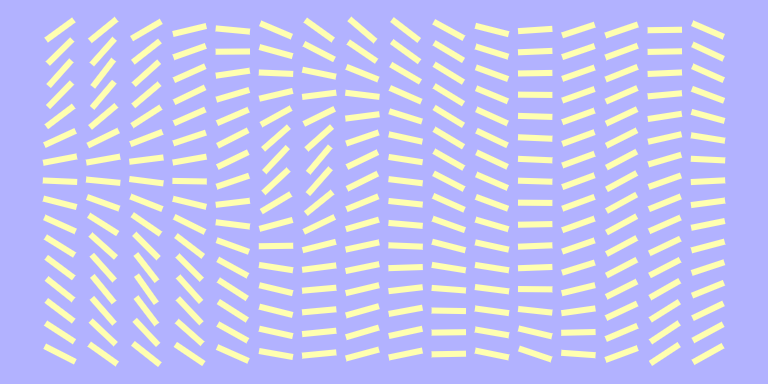
Write a Shadertoy shader that draws this pattern.

```glsl
float bump(vec2 p, vec2 center, vec2 radius, float degrees) {
    vec2 d = (p - center) / radius;
    return degrees * exp(-dot(d, d));
}

// Smooth tilt field, in degrees, over columns and rows counted from the top
float tilt(vec2 p) {
    float a = bump(p, vec2(0.8, 2.2), vec2(2.6, 4.0), 54.0);
    a += bump(p, vec2(1.9, 12.0), vec2(3.2, 5.0), -55.0);
    a += bump(p, vec2(5.7, 6.4), vec2(2.1, 3.4), 58.0);
    a += bump(p, vec2(6.5, -0.3), vec2(2.6, 3.0), -38.0);
    a += bump(p, vec2(9.3, 5.5), vec2(2.2, 6.0), -38.0);
    a += bump(p, vec2(13.0, 5.0), vec2(2.5, 11.0), 35.0);
    a += bump(p, vec2(15.5, 1.5), vec2(2.0, 5.5), -44.0);
    a += bump(p, vec2(14.5, 15.3), vec2(1.8, 4.0), 23.0);
    a += bump(p, vec2(11.2, 15.5), vec2(1.5, 3.0), -27.0);
    a += bump(p, vec2(7.1, 13.5), vec2(1.8, 4.0), 22.0);
    return a;
}

float boxDistance(vec2 p, vec2 halfSize) {
    vec2 d = abs(p) - halfSize;
    return length(max(d, 0.0)) + min(max(d.x, d.y), 0.0);
}

void mainImage(out vec4 fragColor, in vec2 fragCoord) {
    vec2 uv = fragCoord / iResolution.y;
    vec2 cellSize = vec2(0.1125, 0.05625);
    vec2 grid = (uv - vec2(0.1, 0.05)) / cellSize;

    // Steep dashes reach into the rows above and below
    float dist = 1.0;
    for (int i = -1; i <= 1; i++) {
        vec2 cell = floor(grid) + vec2(0.0, float(i));
        if (any(lessThan(cell, vec2(0.0))) || any(greaterThan(cell, vec2(15.0)))) continue;
        float angle = radians(tilt(vec2(cell.x, 15.0 - cell.y)));
        vec2 p = (grid - cell - 0.5) * cellSize;
        vec2 along = vec2(cos(angle), sin(angle));
        p = vec2(dot(p, along), dot(p, vec2(-along.y, along.x)));
        dist = min(dist, boxDistance(p, vec2(0.0448, 0.0079)));
    }

    // Pale yellow dashes on lavender
    float ink = clamp(0.5 - dist * iResolution.y, 0.0, 1.0);
    vec3 color = mix(vec3(0.7, 0.7, 1.0), vec3(1.0, 1.0, 0.69), ink);
    fragColor = vec4(color, 1.0);
}
```
